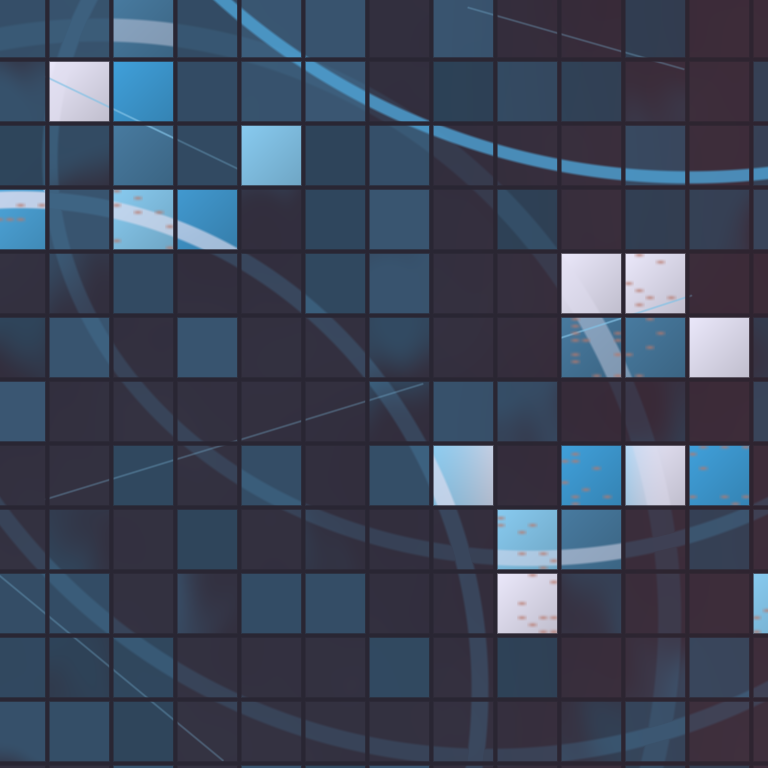
Reproduce this background procedurally as a WebGL 1 fragment shader.

```glsl
precision highp float;
// A dark mosaic of 12 by 12 square tiles crossed by soft light arcs.
// Tiles get a hashed level (dark, dim or lit) biased by clusters; arcs are
// ellipse strokes that glow more on lit tiles, and thin seams cover it all.
uniform vec2 u_resolution;

const float TILES = 12.0;
const vec2 GRID_SHIFT = vec2(0.74, 0.07);
const float SEAM_HALF = 0.034;

const vec3 SEAM = vec3(0.16, 0.15, 0.20);
const vec3 DARK = vec3(0.20, 0.19, 0.25);
const vec3 WINE = vec3(0.25, 0.17, 0.22);
const vec3 DIM = vec3(0.20, 0.31, 0.41);
const vec3 STEEL = vec3(0.27, 0.46, 0.60);
const vec3 BLUE = vec3(0.24, 0.60, 0.82);
const vec3 SKY = vec3(0.51, 0.76, 0.90);
const vec3 PALE = vec3(0.88, 0.87, 0.94);
const vec3 RUST = vec3(0.72, 0.47, 0.42);

float hash(vec2 p) {
  p = fract(p * vec2(0.1317, 0.1731) + 0.37);
  p += dot(p, p.yx + 19.19);
  return fract((p.x + p.y) * p.x * 7.31);
}

// Soft elliptical hill around a centre
float hill(vec2 p, vec2 centre, vec2 size) {
  vec2 q = (p - centre) / size;
  return exp(-dot(q, q));
}

// Slow drifting light from layered sines, about -1 to 1
float drift(vec2 p) {
  float sum = 0.0;
  float amp = 0.5;
  for (int i = 0; i < 4; i++) {
    sum += amp * sin(p.x + 1.7 * sin(p.y)) * cos(p.y - 0.6 * p.x);
    p = mat2(1.5, 1.1, -1.1, 1.5) * p + 2.3;
    amp *= 0.5;
  }
  return sum;
}

float stroke(float d, float halfWidth, float soft) {
  return 1.0 - smoothstep(halfWidth - soft, halfWidth + soft, abs(d));
}

float arc(vec2 p, vec2 centre, vec2 radii, float halfWidth, float soft) {
  vec2 q = p - centre;
  float k = length(q / radii);
  float d = k * (k - 1.0) / max(length(q / (radii * radii)), 0.001);
  return stroke(d, halfWidth, soft);
}

float ray(vec2 p, vec2 a, vec2 b, float soft) {
  vec2 ab = b - a;
  float t = clamp(dot(p - a, ab) / dot(ab, ab), 0.0, 1.0);
  return stroke(length(p - a - ab * t), 0.0012, soft);
}

// Chance that a tile is lit: three loose clusters
float litChance(vec2 id) {
  return 0.015 + 0.55 * hill(id, vec2(8.6, 5.0), vec2(1.2, 4.0))
    + 0.55 * hill(id, vec2(1.0, 9.8), vec2(2.0, 1.8))
    + 0.45 * hill(id, vec2(6.4, 3.2), vec2(1.5, 1.1));
}

vec3 litColor(float pick, float right) {
  vec3 c = mix(STEEL, BLUE, smoothstep(0.18, 0.24, pick));
  c = mix(c, SKY, smoothstep(0.50, 0.56, pick));
  return mix(c, PALE, smoothstep(0.0, 0.06, pick - 0.84 + 0.22 * right));
}

void main() {
  vec2 p = gl_FragCoord.xy / u_resolution.y;
  float px = 1.0 / u_resolution.y;
  vec2 g = p * TILES - GRID_SHIFT;
  vec2 id = floor(g);
  vec2 cell = fract(g);

  // Backdrop: cool on the upper left, wine red on the right
  float light = drift(p * 5.0);
  float right = smoothstep(0.5, 1.0, p.x);
  vec3 color = mix(DARK, WINE, right * 0.8) + vec3(0.01, 0.02, 0.02) * light;

  // Tile levels
  float lit = step(hash(id + 3.0), litChance(id));
  float dimChance = 0.36 + 0.22 * (p.y - p.x) + 0.25 * light;
  float dim = smoothstep(-0.06, 0.06, dimChance + 0.15 - hash(id + 41.0));
  vec3 dimTone = DIM * (0.85 + 0.3 * hash(id + 67.0));
  color = mix(color, dimTone, dim * (0.9 - 0.3 * right));
  vec3 glow = litColor(hash(id + 23.0), right);
  color = mix(color, glow * (0.95 + 0.10 * (cell.y - cell.x)), lit);

  // Broad arcs of light
  float soft = px + 0.001;
  float bright = arc(p, vec2(0.898, 1.684), vec2(0.915), 0.008, soft);
  float faint = 0.75 * arc(p, vec2(0.026, 0.102), vec2(0.599, 0.638), 0.011, soft);
  faint = max(faint, 0.6 * arc(p, vec2(0.690, 0.794), vec2(0.625, 0.521), 0.010, soft));
  faint = max(faint, 0.4 * arc(p, vec2(0.130, 0.193), vec2(0.742, 0.768), 0.015, soft));
  faint = max(faint, 0.6 * arc(p, vec2(0.638, 0.810), vec2(0.796), 0.011, soft));
  color = mix(color, mix(STEEL, PALE, lit), faint * (0.45 + 0.4 * lit + 0.2 * dim));
  color = mix(color, mix(BLUE, SKY, 0.25 + 0.5 * lit), bright * 0.8);

  // Hairline rays
  float rays = ray(p, vec2(0.06, 0.35), vec2(0.55, 0.50), px);
  rays = max(rays, ray(p, vec2(0.06, 0.90), vec2(0.31, 0.78), px));
  rays = max(rays, ray(p, vec2(0.61, 0.99), vec2(0.89, 0.91), px));
  rays = max(rays, ray(p, vec2(0.73, 0.56), vec2(0.90, 0.615), px));
  rays = max(rays, ray(p, vec2(0.0, 0.25), vec2(0.29, 0.01), px));
  color = mix(color, SKY, rays * (0.3 + 0.4 * lit));

  // Rust flecks on some lit tiles
  vec2 fleck = cell * vec2(6.0, 9.0);
  float speck = step(0.84, hash(floor(fleck) + id * 13.0)) * step(0.5, hash(id + 89.0));
  color = mix(color, RUST, lit * speck * 0.6 * hill(fract(fleck), vec2(0.5), vec2(0.4, 0.3)));

  // Dark seams between tiles
  vec2 edge = min(cell, 1.0 - cell);
  float seam = stroke(min(edge.x, edge.y), SEAM_HALF, px * TILES * 0.7);
  gl_FragColor = vec4(mix(color, mix(SEAM, WINE * 0.8, right * 0.5), seam), 1.0);
}
```
